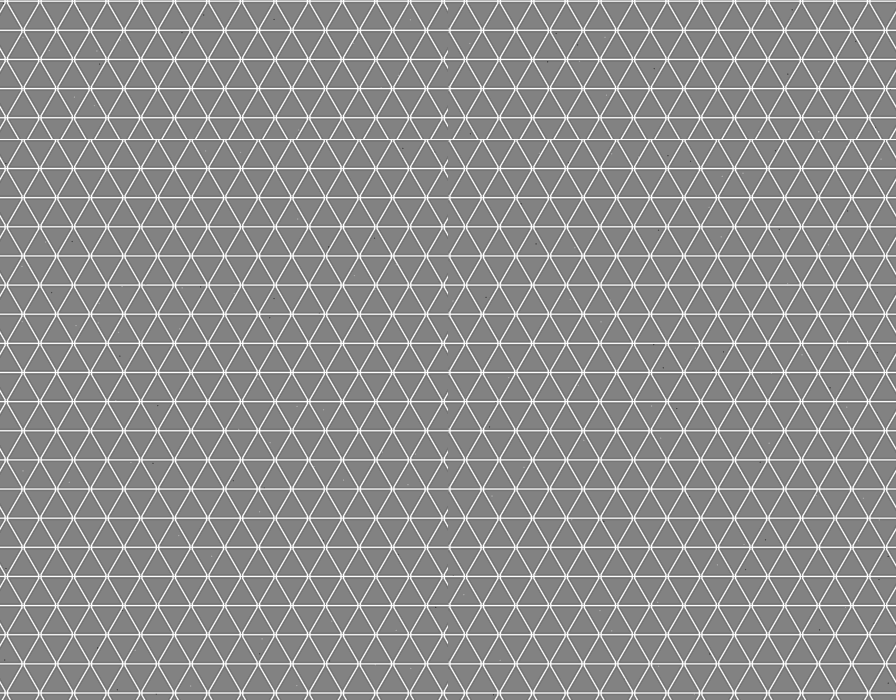
A Shadertoy shader for this pattern:

```glsl
// Fine white triangular grid on grey, with one vertical and one horizontal tile seam.

// Small hash giving three values in 0..1 per cell
vec3 hash3(vec2 cell) {
    vec3 q = fract(cell.xyx * vec3(0.1031, 0.103, 0.0973));
    q += dot(q, q.yxz + 33.33);
    return fract((q.xxy + q.yzz) * q.zyx);
}

// Box-filtered coverage of a thin line; px is the size of one pixel
float lineCoverage(float dist, float px) {
    float halfWidth = 0.34;
    return clamp((halfWidth - dist) / px + 0.5, 0.0, min(1.0, 2.0 * halfWidth / px));
}

// Distances to the horizontals (x) and to the diagonals (y)
vec2 gridDistances(vec2 p) {
    // Each side of a seam has its own lattice offset
    float firstRow = p.y < 79.4 ? 0.67 : 96.3;
    float firstVertex = p.x < 256.0 ? 3.6 : 16.4;
    float row = (p.y - firstRow) / 16.65;
    float horizontal = abs(fract(row + 0.5) - 0.5) * 16.65;

    // Diagonals zigzag between vertices and stop just short of touching
    float toVertex = abs(fract((p.x - firstVertex) / 19.2 + 0.5) - 0.5) * 19.2;
    float zigzag = clamp(abs(mod(row + 1.0, 2.0) - 1.0) * 9.6, 0.7, 8.9);
    return vec2(horizontal, abs(toVertex - zigzag) * 0.866);
}

// Sparse dark and light dots, one candidate per cell
float specks(vec2 p, float px) {
    vec3 h = hash3(floor(p / 16.0));
    float dist = length(fract(p / 16.0) * 16.0 - 2.0 - 12.0 * h.xy);
    float dot1 = 1.0 - smoothstep(0.4 - 0.5 * px, 0.4 + 0.5 * px, dist);
    return dot1 * (h.z < 0.12 ? -0.22 : h.z > 0.86 ? 0.14 : 0.0);
}

void mainImage(out vec4 fragColor, in vec2 fragCoord) {
    // Canvas is 400 units tall, measured downward from the top
    float px = 400.0 / iResolution.y;
    vec2 p = fragCoord * px;
    p.y = 400.0 - p.y;

    vec2 dist = gridDistances(p);
    float nearest = min(dist.x, dist.y);

    // Grey ground with a faint dark halo beside every line
    float halo = smoothstep(0.5, 0.8, nearest) * (1.0 - smoothstep(1.15, 1.5, nearest));
    float shade = 0.508 - 0.048 * halo + specks(p, px);

    // White lines, brighter where they cross
    float clearance = (1.0 - lineCoverage(dist.x, px)) * (1.0 - lineCoverage(dist.y, px));
    shade = mix(1.0, shade, clearance);
    fragColor = vec4(vec3(shade), 1.0);
}
```
